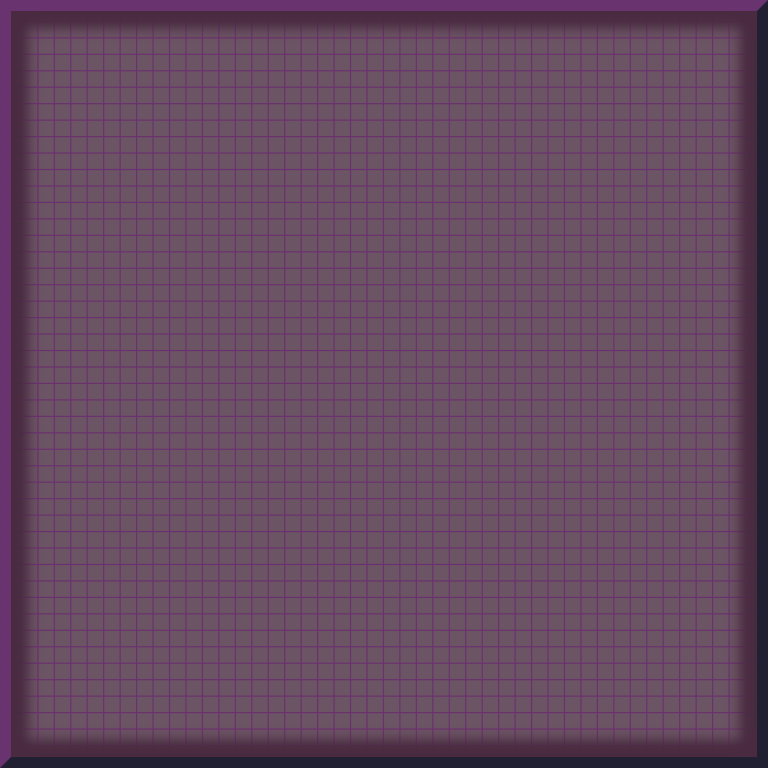
Reproduce this pattern procedurally as a WebGL 1 fragment shader.

```glsl
precision highp float;
// A bevelled square panel ruled with a fine, regular purple grid.
// The grid is a box-filtered repeat; a soft inner shadow covers it near the
// frame, and a mitred border is lit from the upper left.

uniform vec2 u_resolution;

// Lengths are in panel units: the canvas is PANEL units wide.
const float PANEL = 700.0;
const float PITCH = 15.0;           // grid spacing
const float LINE_OFFSET = 4.5;      // centre of the first line from left and top
const float LINE_WIDTH = 1.1;
const float BORDER = 10.0;          // bevel width
const float SHADOW_INSET = 26.0;    // where the shadow is at half strength
const float SHADOW_SIGMA = 5.5;     // softness of the shadow

const vec3 GROUND = vec3(0.420, 0.330, 0.390);
const vec3 LINE   = vec3(0.420, 0.190, 0.435);
const vec3 SHADOW = vec3(0.285, 0.165, 0.250);
const vec3 LIT    = vec3(0.410, 0.200, 0.440);
const vec3 SHADED = vec3(0.130, 0.125, 0.200);

// Share of each pixel covered by the nearest grid line, per axis.
vec2 lineCoverage(vec2 p, vec2 pixel) {
  vec2 d = abs(mod(p - LINE_OFFSET + 0.5 * PITCH, PITCH) - 0.5 * PITCH);
  vec2 overlap = 0.5 * (LINE_WIDTH + pixel) - d;
  return clamp(overlap, vec2(0.0), min(pixel, vec2(LINE_WIDTH))) / pixel;
}

// Logistic approximation of a Gaussian-blurred edge.
vec2 blurredEdge(vec2 d) {
  return 1.0 / (1.0 + exp(-1.702 * d / SHADOW_SIGMA));
}

void main() {
  vec2 pixel = PANEL / u_resolution;
  vec2 p = gl_FragCoord.xy * pixel;
  p.y = PANEL - p.y;                // measure down from the top
  vec2 q = PANEL - p;               // distances to the right and bottom
  float aa = max(pixel.x, pixel.y);

  // Ruled ground
  vec2 ruled = lineCoverage(p, pixel);
  vec3 color = mix(GROUND, LINE, 1.0 - (1.0 - ruled.x) * (1.0 - ruled.y));

  // Inner shadow
  vec2 open = blurredEdge(p - SHADOW_INSET) * blurredEdge(q - SHADOW_INSET);
  color = mix(SHADOW, color, open.x * open.y);

  // Bevelled border, mitred at the corners
  float litSide = min(p.x, p.y);
  float shadedSide = min(q.x, q.y);
  float lit = clamp(0.5 + (shadedSide - litSide) / (2.0 * aa), 0.0, 1.0);
  float border = clamp(0.5 + (BORDER - min(litSide, shadedSide)) / aa, 0.0, 1.0);
  color = mix(color, mix(SHADED, LIT, lit), border);

  gl_FragColor = vec4(color, 1.0);
}
```
